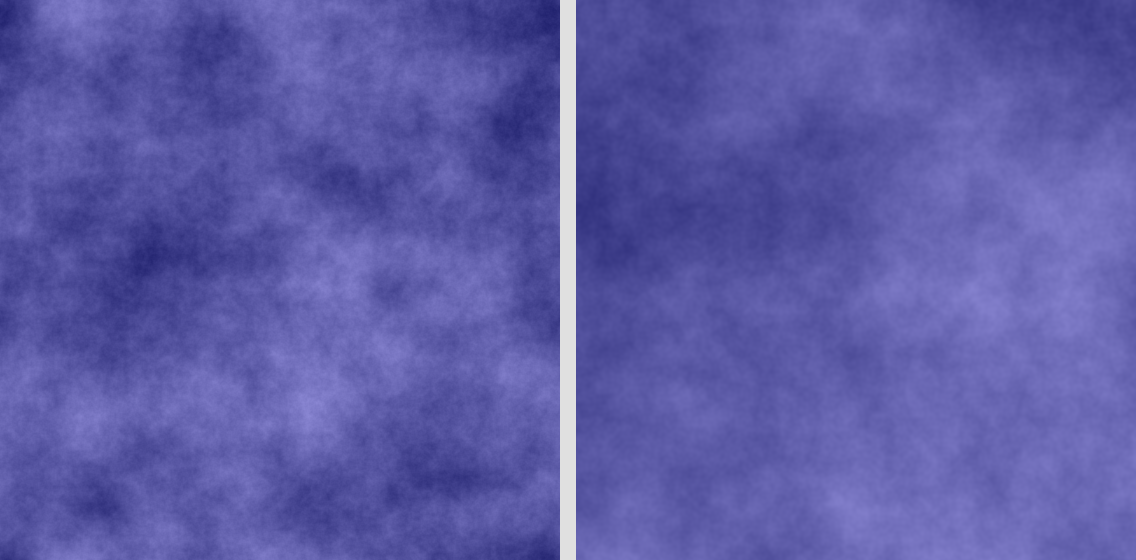
Left: the whole. Right: its middle third, enlarged.
Write a Shadertoy shader that draws this texture.

```glsl
const float TAU = 6.2831853;
const vec3 DEEP_INDIGO = vec3(0.22, 0.22, 0.52);
const vec3 PALE_VIOLET = vec3(0.45, 0.44, 0.74);

// Integer hash of a non-negative cell, from 0 to 1
float hash(vec2 cell, uint seed) {
    uvec2 c = uvec2(cell);
    uint h = c.x * 0x9E3779B1u + c.y * 0x85EBCA77u + seed * 0xC2B2AE3Du;
    h = (h ^ (h >> 16)) * 0x7FEB352Du;
    h = (h ^ (h >> 15)) * 0x846CA68Bu;
    return float((h ^ (h >> 16)) >> 8) * exp2(-24.0);
}

// Broad clouds: every whole-number wave up to a limit, scaled to unit deviation
float layeredSines(vec2 uv, int maxWaves, vec2 stretch, float falloff, uint seed) {
    float sum = 0.0;
    float power = 0.0;
    for (int kx = 0; kx <= maxWaves; kx++) {
        for (int ky = -maxWaves; ky <= maxWaves; ky++) {
            vec2 k = vec2(kx, ky);
            bool mirrored = kx == 0 && ky <= 0;
            if (mirrored || dot(k, k) > float(maxWaves * maxWaves) + 1.0) continue;
            vec2 scaled = k * stretch;
            float amplitude = pow(dot(scaled, scaled) + 3.0, -falloff);
            float phase = hash(k + vec2(0.0, float(maxWaves)), seed);
            sum += amplitude * sin(TAU * (dot(k, uv) + phase));
            power += 0.5 * amplitude * amplitude;
        }
    }
    return sum * inversesqrt(power);
}

// Slope contribution of one lattice corner
float corner(vec2 cell, vec2 offset, float period, uint seed) {
    float angle = TAU * hash(mod(cell, period), seed);
    return dot(vec2(cos(angle), sin(angle)), offset);
}

// Gradient noise that wraps after a whole number of cells
float wrappedNoise(vec2 uv, float period, uint seed) {
    vec2 shift = vec2(hash(vec2(1.0, 2.0), seed), hash(vec2(3.0, 4.0), seed));
    vec2 p = uv * period + shift;
    vec2 cell = floor(p);
    vec2 f = p - cell;
    vec2 w = f * f * f * (f * (f * 6.0 - 15.0) + 10.0);
    vec2 e = vec2(1.0, 0.0);
    float low = mix(corner(cell, f, period, seed),
                    corner(cell + e.xy, f - e.xy, period, seed), w.x);
    float high = mix(corner(cell + e.yx, f - e.yx, period, seed),
                     corner(cell + e.xx, f - e.xx, period, seed), w.x);
    return mix(low, high, w.y);
}

// Wisps and grain: octaves of doubling frequency
float fineDetail(vec2 uv, float period, float amplitude, float persistence, uint seed) {
    float sum = 0.0;
    for (uint octave = 0u; octave < 6u; octave++) {
        sum += amplitude * wrappedNoise(uv, period, seed + octave);
        period *= 2.0;
        amplitude *= persistence;
    }
    return sum;
}

void mainImage(out vec4 fragColor, in vec2 fragCoord) {
    vec2 uv = fragCoord / iResolution.xy;

    float clouds = layeredSines(uv, 6, vec2(1.12, 0.88), 0.8, 7u);
    float detail = fineDetail(uv, 10.0, 1.65, 0.74, 20u);

    // Cloud height to colour
    float brightness = 0.54 + 0.235 * (clouds + detail);
    fragColor = vec4(mix(DEEP_INDIGO, PALE_VIOLET, brightness), 1.0);
}
```
